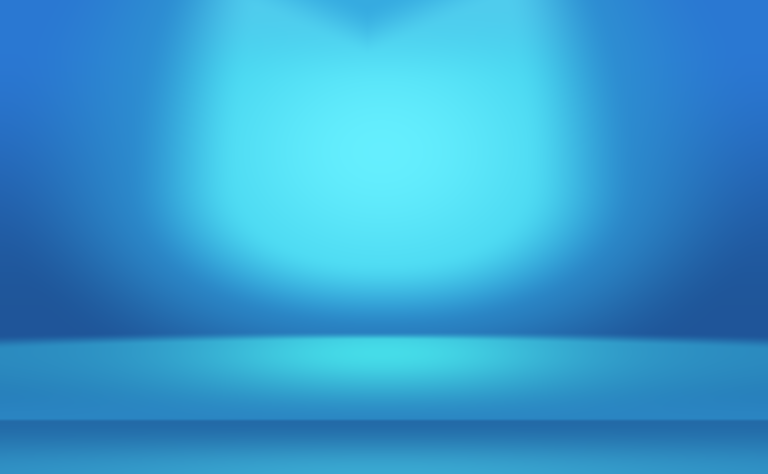
Reproduce this background procedurally as a Shadertoy shader.

```glsl
// A blue studio stage: soft cyan spotlight on a wall above a lit floor and step.

// Layout, in canvas heights with x measured from the light's axis
const float ASPECT      = 1.62;
const float AXIS_X      = 0.497;
const float FLOOR_Y     = 0.291;
const float FLOOR_SAG   = 0.020;
const float STEP_Y      = 0.114;
const float LIGHT_Y     = 0.62;
const float LIGHT_DROP  = 0.245;
const float LIGHT_WIDTH = 0.425;
const float LIGHT_TAPER = 0.42;
const vec2  CORE        = vec2(0.0, 0.68);
const vec2  NOTCH_TIP   = vec2(-0.03, 0.905);
const float NOTCH_SLOPE = 0.43;

// Palette
const vec3 WALL_TOP    = vec3(0.165, 0.470, 0.825);
const vec3 WALL_LOW    = vec3(0.120, 0.335, 0.600);
const vec3 WALL_HALO   = vec3(0.180, 0.580, 0.825);
const vec3 LIGHT_RIM   = vec3(0.245, 0.805, 0.920);
const vec3 LIGHT_CORE  = vec3(0.395, 0.935, 0.995);
const vec3 NOTCH_BLUE  = vec3(0.210, 0.670, 0.880);
const vec3 FLOOR_BACK  = vec3(0.165, 0.530, 0.740);
const vec3 FLOOR_FRONT = vec3(0.140, 0.460, 0.710);
const vec3 FLOOR_GLOW  = vec3(0.275, 0.875, 0.915);
const vec3 STEP_TOP    = vec3(0.135, 0.415, 0.655);
const vec3 STEP_BASE   = vec3(0.180, 0.550, 0.760);
const vec3 STEP_GLOW   = vec3(0.225, 0.660, 0.820);

float bell(float x, float width) {
    return exp(-x * x / (width * width));
}

// Normalised radius of the spotlight: 1 on its rim, tapering upward
float lightRadius(vec2 p) {
    float rise = max(p.y - LIGHT_Y, 0.0);
    float drop = max(LIGHT_Y - p.y, 0.0);
    float width = LIGHT_WIDTH - LIGHT_TAPER * rise * rise;
    vec2 q = pow(vec2(abs(p.x) / width, drop / LIGHT_DROP), vec2(2.2));
    return pow(q.x + q.y, 1.0 / 2.2);
}

vec3 wallColor(vec2 p) {
    // Unlit wall, dark in the lower corners
    float height = smoothstep(0.34, 0.92, p.y);
    vec3 color = mix(WALL_LOW, WALL_TOP, height);

    // Wide halo, then the spotlight itself
    float r = lightRadius(p);
    color = mix(color, WALL_HALO, 0.95 * (1.0 - smoothstep(0.95, 1.95, r)));
    vec3 light = mix(LIGHT_RIM, LIGHT_CORE,
                     exp(-dot((p - CORE) / vec2(0.36, 0.27),
                              (p - CORE) / vec2(0.36, 0.27))));
    light = mix(light, vec3(0.310, 0.800, 0.930), smoothstep(0.82, 1.0, p.y));
    color = mix(color, light, 1.0 - smoothstep(0.70, 1.27, r));

    // V-shaped gap between the two beams
    vec2 n = p - NOTCH_TIP;
    float notch = smoothstep(-0.025, 0.085, n.y - NOTCH_SLOPE * abs(n.x));
    return mix(color, NOTCH_BLUE, notch * (1.0 - smoothstep(0.75, 1.05, r)));
}

vec3 floorColor(vec2 p) {
    float depth = clamp((p.y - STEP_Y) / (FLOOR_Y - STEP_Y), 0.0, 1.0);
    vec3 color = mix(FLOOR_FRONT, FLOOR_BACK, smoothstep(0.0, 0.8, depth));
    color = mix(color, vec3(0.185, 0.610, 0.800), 0.75 * bell(p.x, 0.60));
    color = mix(color, FLOOR_FRONT + vec3(0.025, 0.060, 0.050),
                1.0 - smoothstep(0.0, 0.45, depth));
    float pool = bell(p.x, 0.38) * bell(p.y - 0.255, 0.075);
    return mix(color, FLOOR_GLOW, 0.96 * pool);
}

vec3 stepColor(vec2 p) {
    vec3 base = mix(STEP_BASE, STEP_GLOW, bell(p.x, 0.60));
    return mix(base, STEP_TOP, smoothstep(0.0, STEP_Y, p.y));
}

void mainImage(out vec4 fragColor, in vec2 fragCoord) {
    vec2 uv = fragCoord / iResolution.xy;
    vec2 p = vec2((uv.x - AXIS_X) * ASPECT, uv.y);

    // Stack wall, floor and step with softened seams
    float horizon = FLOOR_Y - FLOOR_SAG * p.x * p.x;
    float blur = 0.009 + 0.008 * abs(p.x);
    vec3 color = mix(floorColor(p), wallColor(p),
                     smoothstep(horizon - blur, horizon + blur, p.y));
    color = mix(stepColor(p), color,
                smoothstep(STEP_Y - 0.004, STEP_Y + 0.004, p.y));

    fragColor = vec4(color, 1.0);
}
```
